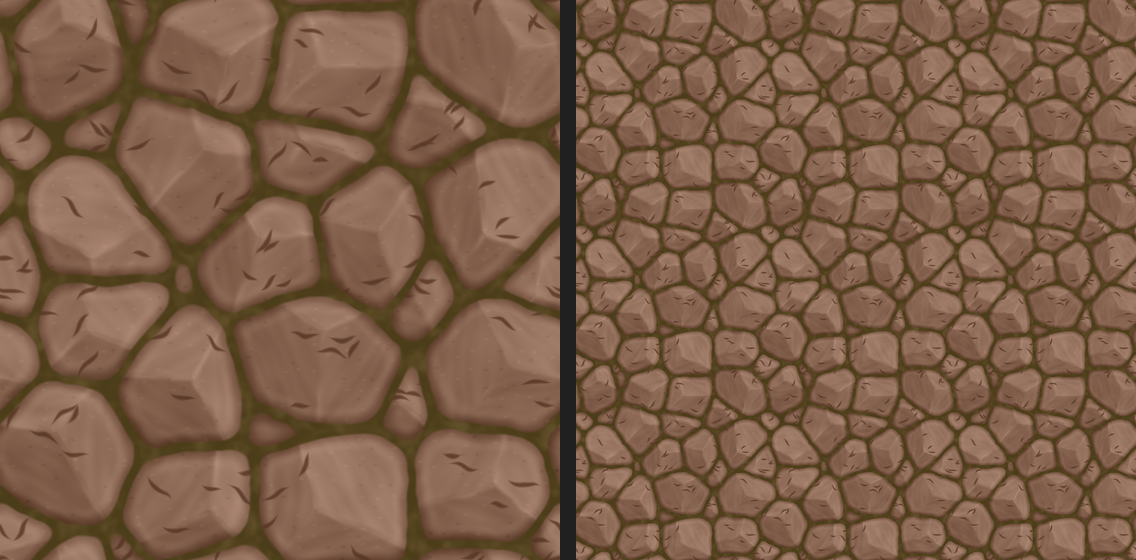
Left, the tile; right, the same tile 3 across and 3 down.
Write a three.js fragment shader that draws this texture.

```glsl
// Tiling wall of faceted brown stones and pebbles set in mossy joints.
varying vec2 vUv;

#define GRID 4.0        // large stones across the tile
#define JITTER 0.72     // scatter of the stones
#define JOINT 0.03      // half width of the joints, in grid cells
#define ROUNDING 0.10   // softness of the stone corners
#define WARP 0.045      // waviness of the outlines
#define RIDGE 0.30      // brightness of the facet ridges
#define RIM 0.48        // darkness of the stone rims
#define STREAKS 0.20    // strength of the brush strokes
#define CRACKS 5        // cracks tried on each stone

const vec3 STONE_DARK = vec3(0.43, 0.30, 0.225);
const vec3 STONE_LIGHT = vec3(0.66, 0.52, 0.44);
const vec3 MOSS_DARK = vec3(0.30, 0.24, 0.10);
const vec3 MOSS_LIGHT = vec3(0.38, 0.31, 0.16);
const vec2 LIGHT_DIR = vec2(0.55, 0.83);

vec3 hash3(vec2 p) {
  vec3 q = fract(p.xyx * vec3(0.1031, 0.1030, 0.0973));
  q += dot(q, q.yxz + 33.33);
  return fract((q.xxy + q.yzz) * q.zyx);
}

float corner(vec2 cell, vec2 f, vec2 o, float period) {
  return dot(hash3(mod(cell + o, period)).xy * 2.0 - 1.0, f - o);
}

// Gradient noise that wraps after a whole number of cells.
float noise(vec2 p, float period) {
  vec2 i = floor(p), f = p - i;
  vec2 u = f * f * f * (f * (f * 6.0 - 15.0) + 10.0);
  vec2 e = vec2(1.0, 0.0);
  return mix(mix(corner(i, f, e.yy, period), corner(i, f, e.xy, period), u.x),
             mix(corner(i, f, e.yx, period), corner(i, f, e.xx, period), u.x), u.y);
}

float smoothMin(float a, float b, float k) {
  float h = max(k - abs(a - b), 0.0) / k;
  return min(a, b) - h * h * k * 0.25;
}

// Stone centre in xy, weight in z; kind 0 is large, kind 1 fills the corners.
vec3 site(vec2 cell, float kind, out vec2 id) {
  id = mod(cell, GRID) + 17.0 * kind;
  vec3 h = hash3(id + 3.0);
  vec3 large = vec3(cell + 0.5 + (h.xy - 0.5) * JITTER, 0.16 * h.z);
  vec3 small = vec3(cell + 1.0 + (h.xy - 0.5) * 0.4, mix(-0.38, 0.05, h.z * h.z));
  return mix(large, small, kind);
}

float power(vec2 p, vec3 s) { return dot(p - s.xy, p - s.xy) - s.z; }

// Distance to the stone outline; also gives its centre and id.
float stoneEdge(vec2 p, out vec3 own, out vec2 ownId) {
  vec2 base = floor(p), id;
  float best = 100.0, edge = 1.0;
  for (int n = 0; n < 50; n++) {
    float k = float(n), kind = mod(k, 2.0), c = floor(k * 0.5);
    vec3 s = site(base + vec2(mod(c, 5.0), floor(c / 5.0)) - 2.0, kind, id);
    float d = power(p, s);
    if (d < best) { best = d; own = s; ownId = id; }
  }
  for (int n = 0; n < 50; n++) {
    float k = float(n), kind = mod(k, 2.0), c = floor(k * 0.5);
    vec3 s = site(base + vec2(mod(c, 5.0), floor(c / 5.0)) - 2.0, kind, id);
    float gap = length(s.xy - own.xy);
    if (gap > 0.001) edge = smoothMin(edge, (power(p, s) - best) / (2.0 * gap), ROUNDING);
  }
  return edge;
}

// Short tapered dark strokes, mostly level.
float cracks(vec2 q, vec2 id, float spread) {
  float mask = 0.0;
  for (int n = 0; n < CRACKS; n++) {
    vec3 h = hash3(id + 7.0 * float(n) + 41.0);
    float a = (h.z - 0.6) * 2.0, len = mix(0.06, 0.12, fract(h.z * 7.0));
    vec2 p = mat2(cos(a), sin(a), -sin(a), cos(a)) * (q - (h.xy - 0.5) * spread);
    p.y += 0.012 * sin(p.x * 28.0 + h.x * 40.0);
    float d = abs(p.y) - 0.018 * (1.0 - p.x * p.x / (len * len));
    mask = max(mask, 1.0 - smoothstep(-0.012, 0.008, d));
  }
  return mask;
}

// Small level flecks, some light and some dark.
float flecks(vec2 q, vec2 id) {
  vec2 g = q * vec2(9.0, 14.0) + 60.0;
  vec3 h = hash3(floor(g) + id * 5.0);
  float spot = 1.0 - smoothstep(0.08, 0.2, length(fract(g) - 0.5 - (h.xy - 0.5) * 0.5));
  return spot * step(0.66, h.z) * (h.x > 0.4 ? 0.11 : -0.13);
}

// Tone of a stone split into three planes that meet in ridges.
float facets(vec2 q, vec2 id) {
  vec3 h = hash3(id + 23.0);
  vec2 r = q - (h.xy - 0.5) * 0.3, facing = vec2(0.0);
  float top = -9.0, next = -9.0, tone = 0.0, nextTone = 0.0;
  for (int n = 0; n < 3; n++) {
    vec3 g = hash3(id + 11.0 * float(n) + 5.0);
    float a = 6.283 * h.z + 2.094 * float(n) + (g.x - 0.5) * 0.9;
    vec2 dir = vec2(cos(a), sin(a));
    float d = dot(r, dir) + (g.y - 0.5) * 0.2;
    float t = 0.56 + 0.27 * dot(dir, LIGHT_DIR) + (g.z - 0.5) * 0.16;
    if (d > top) { next = top; nextTone = tone; top = d; tone = t; facing = dir; }
    else if (d > next) { next = d; nextTone = t; }
  }
  float ridge = top - next;
  tone = mix(0.5 * (tone + nextTone), tone, smoothstep(0.0, 0.06, ridge));
  float fade = smoothstep(-0.3, 0.35, noise(q * 3.0 + id, 64.0));
  vec2 stroke = vec2(dot(q, facing) * 14.0, dot(q, vec2(-facing.y, facing.x)) * 2.5);
  tone += STREAKS * noise(stroke + id * 3.0, 64.0) + 0.22 * noise(q * 4.0 + id * 2.0, 64.0);
  return tone - 0.22 * max(top, 0.0) + RIDGE * fade * exp(-ridge * ridge / 0.0016);
}

void main() {
  // Wavy stone layout
  vec2 wave = vec2(noise(vUv * 12.0, 12.0), noise(vUv * 12.0 + 5.5, 12.0));
  vec2 p = vUv * GRID + WARP * wave + 0.012 * noise(vUv * 40.0, 40.0);
  vec3 own;
  vec2 id;
  float edge = stoneEdge(p, own, id) - JOINT - 0.015 * noise(vUv * 8.0, 8.0);
  vec2 q = p - own.xy;

  // Painted stone with bevelled rim
  float tone = facets(q, id) + flecks(q, id);
  tone += 0.10 * exp(-pow((edge - 0.085) / 0.025, 2.0));
  tone -= RIM * (1.0 - smoothstep(0.0, 0.07, edge));
  tone = mix(tone, -0.42, 0.8 * cracks(q, id, id.x > 16.0 ? 0.4 : 0.8));
  vec3 stone = mix(STONE_DARK, STONE_LIGHT, clamp(tone, -0.5, 1.1));

  // Moss, paler in the wide joints
  float moss = noise(vUv * 24.0, 24.0) + 0.5 * noise(vUv * 60.0, 60.0);
  moss = smoothstep(-0.2, 0.7, moss + 6.0 * max(-edge - 0.03, 0.0));
  vec3 joint = mix(MOSS_DARK, MOSS_LIGHT, moss);

  gl_FragColor = vec4(mix(joint, stone, smoothstep(-0.010, 0.012, edge)), 1.0);
}
```
